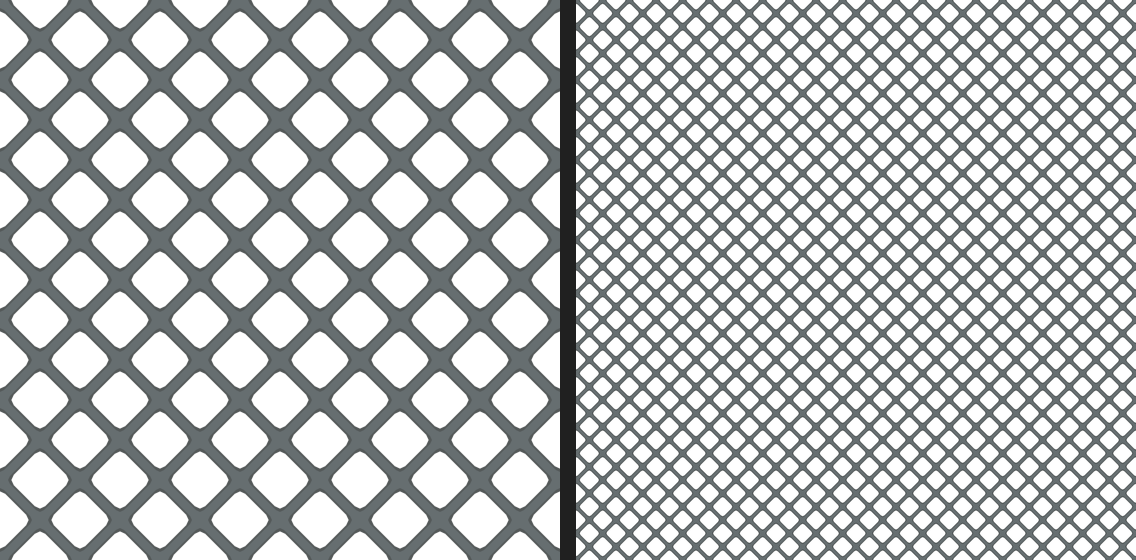
Left, the tile; right, the same tile 3 across and 3 down.
Reproduce this pattern procedurally as a three.js fragment shader.

```glsl
// Diagonal grey lattice with faceted diamond openings, each edged by a darker rim.
varying vec2 vUv;

const float REPEATS = 7.0;
const vec3 OPENING_COLOR = vec3(1.0);
const vec3 BAR_COLOR = vec3(0.40, 0.43, 0.44);
const vec3 RIM_COLOR = vec3(0.33, 0.35, 0.35);
const float FACET_ANGLE = 0.436;

// Diamond with bevelled tips; q is folded into the positive quadrant.
float facetedDiamond(vec2 q, float sideDistance, float facetDistance) {
  vec2 facetNormal = vec2(cos(FACET_ANGLE), sin(FACET_ANGLE));
  float side = (q.x + q.y) * sqrt(0.5) - sideDistance;
  float facet = max(dot(q, facetNormal), dot(q.yx, facetNormal)) - facetDistance;
  return max(side, facet);
}

// Two interleaved grids of diamonds, shifted by half a cell.
float diamondLattice(vec2 p, float sideDistance, float facetDistance) {
  vec2 q = abs(fract(p + vec2(0.5, 0.0)) - 0.5);
  return min(facetedDiamond(q, sideDistance, facetDistance),
             facetedDiamond(0.5 - q, sideDistance, facetDistance));
}

// Smooth coverage of the inside of a shape.
float coverage(float d, float halfEdge) {
  return 1.0 - smoothstep(-halfEdge, halfEdge, d);
}

void main() {
  vec2 p = vUv * REPEATS;
  float halfEdge = 0.7 * max(fwidth(p.x), fwidth(p.y));

  // The rim is thin along the sides and thicker at the tips.
  float rim = diamondLattice(p, 0.301, 0.362);
  float opening = diamondLattice(p, 0.278, 0.3245);

  vec3 color = mix(BAR_COLOR, RIM_COLOR, coverage(rim, halfEdge));
  color = mix(color, OPENING_COLOR, coverage(opening, halfEdge));
  gl_FragColor = vec4(color, 1.0);
}
```
